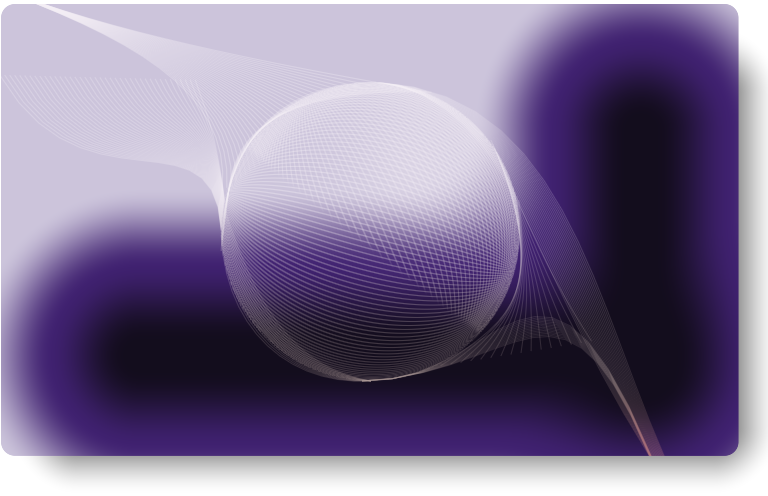
This background is drawn by a Shadertoy shader. Its source:

```glsl
const vec3 LAVENDER = vec3(0.80, 0.77, 0.86);
const vec3 VIOLET = vec3(0.25, 0.13, 0.44);
const vec3 NIGHT = vec3(0.075, 0.05, 0.115);
const vec3 PEARL = vec3(0.97, 0.95, 0.97);
const vec3 SAND = vec3(0.72, 0.64, 0.62);
const vec3 SALMON = vec3(0.85, 0.56, 0.53);
const float PI = 3.14159265;

float segmentDistance(vec2 p, vec2 a, vec2 b) {
    vec2 pa = p - a, ba = b - a;
    return length(pa - ba * clamp(dot(pa, ba) / max(dot(ba, ba), 1e-8), 0.0, 1.0));
}

float roundedBox(vec2 p, vec2 halfSize, float radius) {
    vec2 q = abs(p) - halfSize + radius;
    return length(max(q, 0.0)) + min(max(q.x, q.y), 0.0) - radius;
}

float smoothMin(float a, float b, float k) {
    float h = max(k - abs(a - b), 0.0) / k;
    return min(a, b) - h * h * k * 0.25;
}

// Columns of the matrix are the control points of a cubic curve
vec2 cubicPoint(mat4x2 curve, float t) {
    float s = 1.0 - t;
    return curve * vec4(s * s * s, 3.0 * s * s * t, 3.0 * s * t * t, t * t * t);
}

float curveDistance(vec2 p, mat4x2 curve) {
    const int STEPS = 14;
    float nearest = 1e3;
    vec2 previous = curve[0];
    for (int i = 1; i <= STEPS; i++) {
        vec2 current = cubicPoint(curve, float(i) / float(STEPS));
        nearest = min(nearest, segmentDistance(p, previous, current));
        previous = current;
    }
    return nearest;
}

// Summed coverage of fine threads blended between two edge curves
float threadFan(vec2 p, mat4x2 first, mat4x2 last, int count, float pixel) {
    vec2 low = min(first[0], last[0]), high = max(first[0], last[0]);
    for (int i = 1; i < 4; i++) {
        low = min(low, min(first[i], last[i]));
        high = max(high, max(first[i], last[i]));
    }
    if (any(lessThan(p, low - 0.01)) || any(greaterThan(p, high + 0.01))) return 0.0;
    const float THREAD = 0.0013;
    float reach = max(pixel, THREAD), total = 0.0;
    for (int i = 0; i < count; i++) {
        float k = float(i) / float(count - 1);
        float d = curveDistance(p, first * (1.0 - k) + last * k);
        total += max(0.0, 1.0 - d / reach);
    }
    return total * min(1.0, 2.0 * THREAD / pixel);
}

// Meridians of a unit ball whose poles lie on a tilted axis
float meridians(vec2 q, float tilt, float count) {
    float c = cos(tilt), s = sin(tilt);
    q = vec2(c * q.x + s * q.y, c * q.y - s * q.x);
    float v = q.y / sqrt(max(1.0 - q.x * q.x, 0.001));
    float phase = asin(clamp(v, -0.999, 0.999)) / PI * count;
    float gap = 0.5 - abs(fract(phase) - 0.5);
    float width = clamp(fwidth(phase), 0.22, 0.9);
    return max(0.0, 1.0 - gap / width);
}

// Soft dark glow around an L-shaped core
vec3 backdrop(vec2 p) {
    float upright = segmentDistance(p, vec2(1.293, 0.737), vec2(1.293, 0.253));
    float level = segmentDistance(p, vec2(0.283, 0.283), vec2(1.293, 0.283));
    float d = smoothMin(upright, level, 0.16);
    vec3 color = mix(NIGHT, VIOLET, smoothstep(0.03, 0.19, d));
    return mix(color, LAVENDER, smoothstep(0.175, 0.34, d));
}

void mainImage(out vec4 fragColor, in vec2 fragCoord) {
    float pixel = 1.0 / iResolution.y;
    vec2 p = fragCoord * pixel;
    vec3 color = backdrop(p);

    // Ball with two sets of meridians
    vec2 q = (p - vec2(0.747, 0.533)) / 0.301;
    float ball = 1.0 - smoothstep(-pixel, pixel, (length(q) - 1.0) * 0.301);
    float weave = meridians(q, -0.26, 84.0) * 0.5;
    float crossMask = smoothstep(0.85, 0.87, dot(p, vec2(0.622, 0.783)));
    weave += meridians(q, -1.16, 76.0) * 0.4 * crossMask;
    float sheen = 0.3 * exp(-5.0 * dot(q - vec2(0.3, 0.42), q - vec2(0.3, 0.42)));
    color = mix(color, PEARL, sheen * ball);

    // Upper left wings
    float wings = 0.40 * threadFan(p, mat4x2(0.07, 0.994, 0.303, 0.899, 0.465, 0.798, 0.448, 0.616),
        mat4x2(0.08, 0.994, 0.303, 0.919, 0.566, 0.869, 0.758, 0.834), 34, pixel);
    wings += 0.34 * threadFan(p, mat4x2(0.0, 0.848, 0.172, 0.556, 0.434, 0.788, 0.446, 0.535),
        mat4x2(0.394, 0.838, 0.414, 0.778, 0.434, 0.737, 0.453, 0.596), 40, pixel);
    wings *= mix(1.0, 0.4, ball);

    // Bundles hugging the left of the ball
    float rim = 0.34 * threadFan(p, mat4x2(0.446, 0.495, 0.448, 0.737, 0.586, 0.834, 0.758, 0.834),
        mat4x2(0.461, 0.616, 0.475, 0.758, 0.606, 0.822, 0.869, 0.814), 12, pixel);
    rim += 0.24 * threadFan(p, mat4x2(0.446, 0.525, 0.455, 0.333, 0.586, 0.222, 0.747, 0.232),
        mat4x2(0.448, 0.596, 0.525, 0.333, 0.626, 0.253, 0.747, 0.232), 12, pixel);

    // Right sheets running down to the tail
    float tail = 0.22 * threadFan(p, mat4x2(0.758, 0.834, 1.131, 0.818, 1.192, 0.414, 1.339, 0.081),
        mat4x2(0.808, 0.828, 1.05, 0.737, 1.05, 0.495, 1.309, 0.081), 22, pixel);
    tail += 0.16 * threadFan(p, mat4x2(0.731, 0.232, 1.01, 0.222, 1.091, 0.616, 1.313, 0.081),
        mat4x2(0.731, 0.232, 1.05, 0.242, 1.131, 0.505, 1.309, 0.081), 14, pixel);
    tail += 0.22 * threadFan(p, mat4x2(0.99, 0.717, 1.071, 0.535, 1.101, 0.455, 1.192, 0.313),
        mat4x2(1.046, 0.596, 1.071, 0.394, 1.03, 0.354, 0.889, 0.263), 16, pixel);

    // Threads shift from pearl to sand, then to salmon at the tip
    vec3 threadColor = mix(SAND, PEARL, smoothstep(0.2, 0.62, p.y));
    threadColor = mix(threadColor, SALMON, smoothstep(0.25, 0.08, p.y) * smoothstep(1.1, 1.25, p.x));
    float threads = weave * ball * mix(0.6, 1.0, smoothstep(0.2, 0.6, p.y)) + wings + rim + tail;
    color = mix(color, threadColor, 0.92 * (1.0 - exp(-threads)));

    // Rounded card over a white page with a soft shadow
    float shadow = smoothstep(0.08, -0.08, roundedBox(p - vec2(0.798, 0.475), vec2(0.697, 0.394), 0.06));
    vec3 page = vec3(1.0 - 0.72 * shadow);
    float card = roundedBox(p - vec2(0.7455, 0.5365), vec2(0.7435, 0.4555), 0.028);
    fragColor = vec4(mix(color, page, smoothstep(-0.5 * pixel, 0.5 * pixel, card)), 1.0);
}
```
